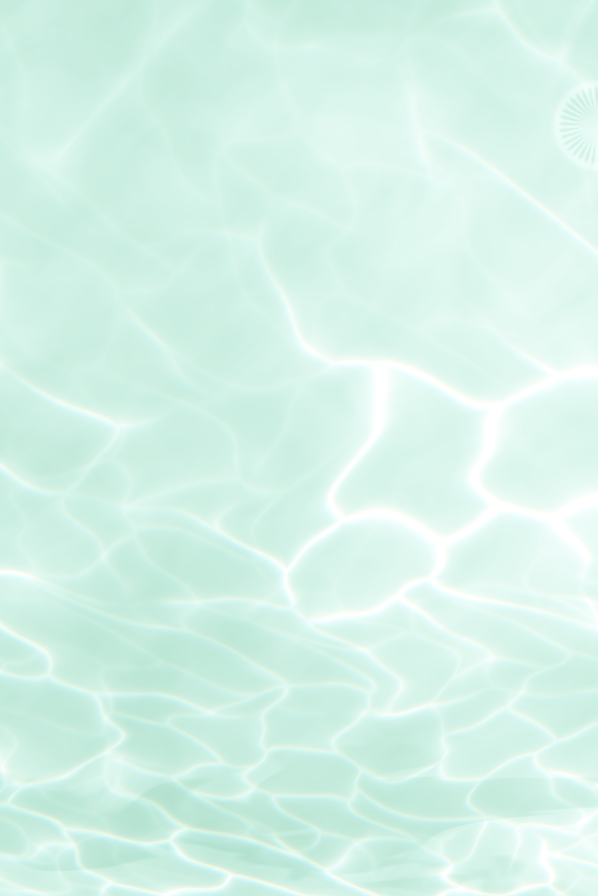
Write a WebGL 1 fragment shader that draws this texture.

```glsl
precision highp float;
// Sunlit shallow water in pale mint: warped cellular ridges form the caustic
// web, which shrinks and flattens toward the bottom like a receding surface.
// Layered sines add wisps, broad shading and the broken reflections below.

uniform vec2 u_resolution;

vec2 hash2(vec2 cell) {
  vec2 h = vec2(dot(cell, vec2(127.1, 311.7)), dot(cell, vec2(269.5, 183.3)));
  return fract(sin(h) * 43758.5);
}

// Layered, rotated and self-warped sines, roughly -0.8 to 0.8
float swirl(vec2 p) {
  float sum = 0.0, amp = 0.5;
  for (int i = 0; i < 5; i++) {
    p = mat2(0.8, 0.6, -0.6, 0.8) * p + float(i) * 1.7;
    p += 0.5 * sin(p.yx * 1.3);
    sum += amp * sin(p.x) * sin(p.y);
    p *= 1.7;
    amp *= 0.58;
  }
  return sum;
}

// Gap between the two nearest cell points: zero along cell borders
float cellGap(vec2 p) {
  vec2 base = floor(p);
  float nearest = 8.0, second = 8.0;
  for (int y = -1; y <= 1; y++) {
    for (int x = -1; x <= 1; x++) {
      vec2 cell = base + vec2(float(x), float(y));
      float d = length(cell + 0.1 + 0.8 * hash2(cell) - p);
      second = min(second, max(nearest, d));
      nearest = min(nearest, d);
    }
  }
  return second - nearest;
}

// Surface coordinates: wide cells at the top, small flat ones at the bottom
vec2 surface(vec2 p) {
  float depth = 1.0 - p.y;
  vec2 q = vec2((p.x - 0.33) * (4.6 + 3.5 * depth * depth),
                4.2 * p.y - 4.0 * depth * depth * depth);
  q.x += 0.35 * q.y;
  q += 0.22 * sin(q.yx * vec2(2.1, 1.7) + vec2(0.4, 2.0));
  q += 0.09 * sin(q.yx * vec2(5.3, 4.7) + vec2(1.3, 0.2));
  return q + 0.035 * sin(q.yx * vec2(12.0, 10.0));
}

// Brightness of the caustic web: thin bright threads inside a soft glow
float caustics(vec2 p) {
  vec2 q = surface(p);
  float low = 1.0 - smoothstep(0.15, 0.65, p.y);
  float strength = smoothstep(-0.45, 0.5, swirl(q * 0.9 + 4.0));
  float gap = cellGap(q + 7.0);
  float light = strength * (0.6 * exp(-15.0 * gap) + 0.2 * exp(-4.0 * gap));
  // Finer second web, strongest in the lower half
  float fineGap = cellGap(q * vec2(1.5, 1.3) + 0.2 * sin(q.yx * 3.0) + 31.0);
  float fine = 0.26 * exp(-13.0 * fineGap) + 0.1 * exp(-4.0 * fineGap);
  return light + fine * (0.25 + 0.75 * low) * (1.2 - strength);
}

// Small ribbed disc lying on the surface at the right edge
float ribbedDisc(vec2 p) {
  vec2 d = p - vec2(0.668, 0.86);
  float r = length(d) / 0.046;
  float ribs = 0.5 + 0.5 * sin(atan(d.y, d.x + 0.0001) * 34.0);
  float rim = smoothstep(0.4, 0.6, r) * (1.0 - smoothstep(0.88, 1.0, r));
  return rim * (0.3 * ribs - 0.17) + 0.2 * exp(-90.0 * (r - 1.0) * (r - 1.0));
}

// Mint shadow to white, with green and blue saturating earlier than red
vec3 mint(vec3 tone) {
  vec3 t = clamp(tone, -0.15, 1.0);
  return 1.0 - vec3(0.30, 0.12, 0.19) * pow(1.0 - t, vec3(1.0, 1.6, 1.3));
}

void main() {
  vec2 p = gl_FragCoord.xy / u_resolution.y;
  p.x *= 0.668 * u_resolution.y / u_resolution.x;

  // Broad light from the right, shade at the lower left and the top
  vec2 sun = (p - vec2(0.6, 0.62)) * vec2(1.5, 1.7);
  vec2 shade = (p - vec2(0.08, 0.2)) * vec2(3.2, 4.5);
  vec2 topShade = (p - vec2(0.5, 0.98)) * vec2(5.0, 9.0);
  float tone = 0.29 + 0.3 * exp(-3.0 * dot(sun, sun));
  tone -= 0.2 * exp(-dot(shade, shade)) + 0.16 * exp(-dot(topShade, topShade));

  // Cloudy variation and fine slanted wisps
  tone += 0.2 * swirl(p * vec2(7.0, 9.0) + 2.0);
  tone += 0.09 * swirl(mat2(0.8, -0.6, 0.6, 0.8) * p * vec2(22.0, 38.0));

  // Flat broken reflections near the bottom
  float bottom = 1.0 - smoothstep(0.08, 0.24, p.y);
  float sheet = swirl(vec2(p.x * 8.0 - p.y * 6.0, p.y * 30.0) + 5.0);
  tone += bottom * (0.2 * smoothstep(-0.08, 0.08, sheet) - 0.05);
  tone += ribbedDisc(p);

  // Slight colour split gives the threads their warm and cool fringes
  vec2 split = vec2(0.0008, 0.0016);
  vec3 web = vec3(caustics(p - split), caustics(p), caustics(p + split));
  gl_FragColor = vec4(mint(tone + web), 1.0);
}
```
